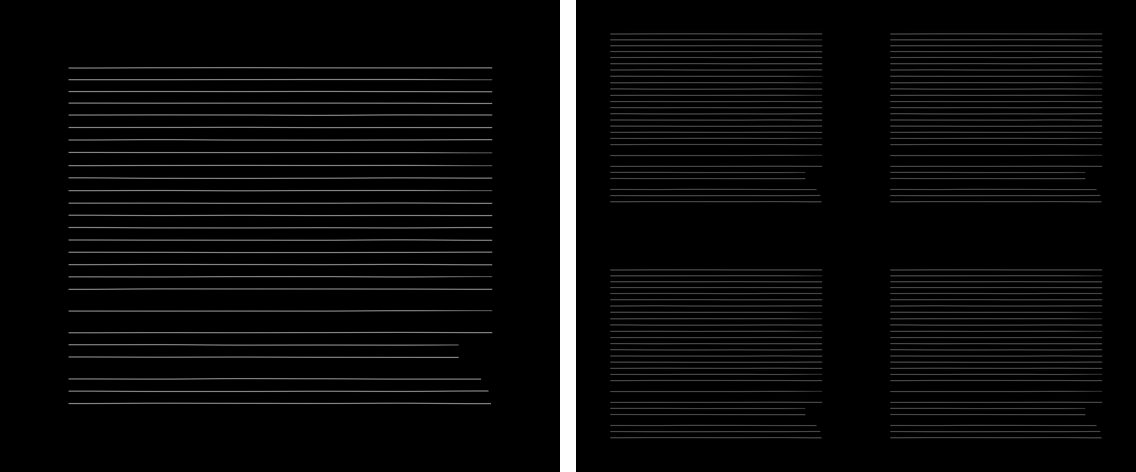
Left, the tile; right, the same tile 2 across and 2 down.
Reproduce this pattern procedurally as a Shadertoy shader.

```glsl
const int ROWS = 26;
const float LEFT = 0.1224;
const float RIGHT = 0.879;
const float TOP = 0.1445;
const float PITCH = 0.026;
const float GAP = 0.0201;
const float THICKNESS = 0.0013;
const float WANDER = 0.0012;
const float NOISE_CELLS = 7.0;
const vec3 PAPER = vec3(0.0);
const vec3 INK = vec3(1.0);

float hash(vec2 p) {
    vec3 q = fract(vec3(p.xyx) * 0.1031);
    q += dot(q, q.yzx + 33.33);
    return fract((q.x + q.y) * q.z);
}

// Value noise along x that wraps at the canvas edge
float wrapNoise(float x, float cells, float seed) {
    float cell = floor(x * cells);
    float a = hash(vec2(mod(cell, cells), seed));
    float b = hash(vec2(mod(cell + 1.0, cells), seed));
    return mix(a, b, smoothstep(0.0, 1.0, fract(x * cells)));
}

// Running integral of a tent filter two pixels wide
float tentIntegral(float t) {
    t = clamp(t, -1.0, 1.0);
    return 0.5 + t - 0.5 * t * abs(t);
}

// Filtered coverage of a band, exact even when thinner than a pixel
float band(float d, float width, float pixel) {
    return tentIntegral((d + 0.5 * width) / pixel)
         - tentIntegral((d - 0.5 * width) / pixel);
}

float span(float x, float start, float end, float pixel) {
    return clamp((x - start) / pixel + 0.5, 0.0, 1.0)
         * clamp((end - x) / pixel + 0.5, 0.0, 1.0);
}

// Distance from the top: even pitch, tighter upper rows, three wide gaps
float rowDepth(float row) {
    float squeeze = (row - 4.7) / 3.6;
    float gaps = step(18.5, row) + step(19.5, row) + step(22.5, row);
    return TOP + PITCH * row + GAP * gaps - 0.0046 * exp(-squeeze * squeeze);
}

// Ragged right edge: two short rows, then a return to full length
float rowEnd(float row) {
    float shortening = step(20.5, row) * exp(-1.1 * max(row - 22.0, 0.0));
    return RIGHT - 0.06 * shortening;
}

// Some rows thin out toward the right
float rowWeight(float x, float row) {
    float thinning = step(0.7, hash(vec2(row, 71.0)));
    return 1.0 - 0.4 * thinning * smoothstep(0.72, 0.88, x);
}

float rule(vec2 uv, float row, vec2 pixel) {
    float drift = WANDER * (wrapNoise(uv.x, NOISE_CELLS, row + 11.0) - 0.5);
    float d = uv.y - (1.0 - rowDepth(row)) - drift;
    float width = THICKNESS * rowWeight(uv.x, row);
    return band(d, width, pixel.y) * span(uv.x, LEFT, rowEnd(row), pixel.x);
}

void mainImage(out vec4 fragColor, in vec2 fragCoord) {
    vec2 pixel = 1.0 / iResolution.xy;
    vec2 uv = fragCoord * pixel;
    float ink = 0.0;
    for (int i = 0; i < ROWS; i++) {
        ink = max(ink, rule(uv, float(i), pixel));
    }
    fragColor = vec4(mix(PAPER, INK, ink), 1.0);
}
```
